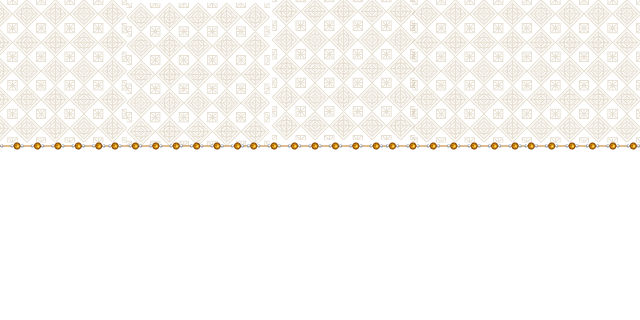
Reproduce this background procedurally as a Shadertoy shader.

```glsl
// White page whose upper part carries five lace-like tiles of nested diamonds and small
// star squares, closed below by a thin cord of gold beads and silver pearls.
// Tiles fold space into cells; lines are distance bands covered by the pixel width.

#define CANVAS_UNITS 384.0  // canvas height in drawing units
#define PITCH 34.3          // spacing of the diamonds
#define TILE_CELLS 5.0      // diamonds per tile side
#define LINE_WIDTH 0.8
#define CORD_Y 175.2        // measured from the top edge
#define BEAD_STEP 24.5
#define BEAD_GROUP 166.5    // seven beads, then a shorter gap
#define GROUP_START 138.0
#define BEAD_RADIUS 4.2
#define PEARL_RADIUS 1.9
#define PEARL_OFFSET 6.2

const vec3 INK = vec3(0.86, 0.82, 0.74);
const vec3 CORD = vec3(0.78, 0.52, 0.20);
const vec3 GOLD_DARK = vec3(0.48, 0.25, 0.02);
const vec3 GOLD = vec3(0.86, 0.56, 0.04);
const vec3 GOLD_LIGHT = vec3(1.0, 0.88, 0.35);
const vec3 SILVER = vec3(0.62, 0.63, 0.66);

float pixel;  // size of one pixel in drawing units

float fill(float d) {
    return clamp(0.5 - d / pixel, 0.0, 1.0);
}

// Share of the pixel covered by a line whose axis lies at distance d.
float stroke(float d) {
    float halfWidth = 0.5 * LINE_WIDTH;
    float low = max(d - 0.5 * pixel, -halfWidth);
    float high = min(d + 0.5 * pixel, halfWidth);
    return max(high - low, 0.0) / pixel;
}

// Nested diamonds with an upright square and axes inside.
float diamondMotif(vec2 q) {
    vec2 a = abs(q);
    float diagonal = (a.x + a.y) * 0.7071;
    float ink = stroke(diagonal - 0.35 * PITCH);
    for (int i = 1; i <= 3; i++) {
        ink = max(ink, stroke(diagonal - 3.0 * float(i)));
    }
    float inner = fill(diagonal - 9.0);
    float axes = stroke(min(a.x, a.y));
    float box = stroke(max(a.x, a.y) - 6.2);
    ink = max(ink, inner * max(axes, box));
    return max(ink, 0.16 * fill(diagonal - 11.5));
}

// Small framed square with an eight-armed star.
float squareMotif(vec2 r) {
    float reach = max(r.x, r.y);
    float star = max(stroke(min(r.x, r.y)), stroke(abs(r.x - r.y) * 0.7071));
    return max(stroke(reach - 5.6), star * fill(reach - 5.0));
}

float tileInk(vec2 local) {
    float side = PITCH * TILE_CELLS;
    vec2 edge = abs(local - 0.5 * side) - 0.5 * side;
    vec2 q = mod(local, PITCH) - 0.5 * PITCH;
    float ink = max(diamondMotif(q), squareMotif(0.5 * PITCH - abs(q)));
    return ink * fill(max(edge.x, edge.y));
}

// Cord, pearls and faceted beads, laid over the page colour.
vec3 beadChain(vec3 color, vec2 p) {
    float s = mod(p.x - GROUP_START + 9.75, BEAD_GROUP) - 9.75;
    float index = clamp(floor(s / BEAD_STEP + 0.5), 0.0, 6.0);
    vec2 q = vec2(s - index * BEAD_STEP, p.y - CORD_Y);

    color = mix(color, CORD, fill(abs(q.y) - 0.65));

    vec2 pearl = vec2(abs(q.x) - PEARL_OFFSET, q.y);
    float shine = smoothstep(1.6, 0.2, length(pearl + vec2(0.3, 0.5)));
    color = mix(color, mix(SILVER, vec3(1.0), shine), fill(length(pearl) - PEARL_RADIUS));

    float radius = length(q);
    float facets = 0.12 * sin(6.0 * atan(q.y, q.x + 0.001));
    vec3 gold = mix(GOLD, GOLD_DARK, smoothstep(1.6, BEAD_RADIUS, radius) + facets);
    gold = mix(gold, GOLD_LIGHT, smoothstep(2.2, 0.3, length(q - vec2(0.9, 0.4))));
    gold = mix(gold, GOLD_DARK, 0.5 * smoothstep(1.5, 0.3, length(q + vec2(1.2, 0.5))));
    return mix(color, gold, fill(radius - BEAD_RADIUS));
}

void mainImage(out vec4 fragColor, in vec2 fragCoord) {
    pixel = CANVAS_UNITS / iResolution.y;
    vec2 p = vec2(fragCoord.x, iResolution.y - fragCoord.y) * pixel;

    // Upper left corners of the slightly misaligned tiles.
    vec2 corners[5] = vec2[5](vec2(-19.3, -0.5), vec2(152.0, 3.5),
        vec2(326.5, -3.5), vec2(495.0, -0.5), vec2(666.5, -0.5));

    vec3 color = vec3(1.0);
    for (int i = 0; i < 5; i++) {
        color *= mix(vec3(1.0), INK, tileInk(p - corners[i]));
    }
    fragColor = vec4(beadChain(color, p), 1.0);
}
```
